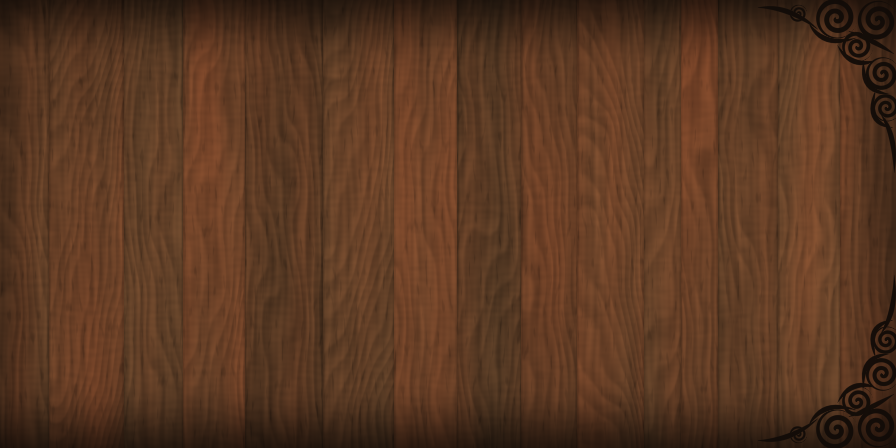
A Shadertoy shader for this texture:

```glsl
#define WOOD vec3(0.405, 0.253, 0.154)
#define INK vec3(0.065, 0.042, 0.028)
#define RING_FREQ 38.0
#define RING_DEPTH 0.085
#define FIBRE_DEPTH 0.16
#define FLECK_DEPTH 0.13
#define SEAM_DEPTH 0.16
#define VIGNETTE_REACH 0.15
#define STROKE 0.0085
#define TAU 6.28319

// Plank layout: seams, brightness, and how strongly the rings arch
const float SEAM[14] = float[](0.109, 0.276, 0.409, 0.547, 0.721, 0.880, 1.021,
                               1.164, 1.289, 1.437, 1.520, 1.602, 1.737, 1.875);
const float TONE[15] = float[](0.98, 1.0, 0.95, 1.05, 0.88, 0.97, 1.08, 0.87,
                               0.96, 1.03, 0.96, 1.04, 0.94, 1.06, 0.95);
const float ARCH[15] = float[](0.5, -0.8, 0.1, -0.3, 0.2, -0.7, 0.1, -0.3,
                               0.15, 0.9, -0.6, 0.1, 0.0, -0.25, 0.2);

// Corner ornament, measured inward from the corner: (centre, radius) and curves
const vec3 SPIRAL[6] = vec3[](vec3(0.133, 0.041, 0.045), vec3(0.041, 0.046, 0.044),
    vec3(0.086, 0.104, 0.034), vec3(0.030, 0.165, 0.037),
    vec3(0.021, 0.240, 0.031), vec3(0.218, 0.030, 0.019));
const vec2 CURVE[21] = vec2[](
    vec2(0.308, 0.017), vec2(0.240, 0.012), vec2(0.175, 0.065),
    vec2(0.195, 0.050), vec2(0.165, 0.108), vec2(0.090, 0.085),
    vec2(0.130, 0.102), vec2(0.100, 0.155), vec2(0.045, 0.135),
    vec2(0.072, 0.135), vec2(0.080, 0.205), vec2(0.015, 0.210),
    vec2(0.045, 0.200), vec2(0.070, 0.275), vec2(0.008, 0.285),
    vec2(0.034, 0.255), vec2(0.000, 0.300), vec2(0.004, 0.385),
    vec2(0.105, 0.070), vec2(0.060, 0.085), vec2(0.005, 0.120));

vec2 gradient(vec2 cell) {
    float a = TAU * fract(sin(dot(cell, vec2(127.1, 311.7))) * 4375.85);
    return vec2(cos(a), sin(a));
}

float gradientNoise(vec2 p) {
    vec2 i = floor(p), f = p - i;
    vec2 w = f * f * f * (f * (f * 6.0 - 15.0) + 10.0);
    float a = dot(gradient(i), f);
    float b = dot(gradient(i + vec2(1, 0)), f - vec2(1, 0));
    float c = dot(gradient(i + vec2(0, 1)), f - vec2(0, 1));
    float d = dot(gradient(i + 1.0), f - 1.0);
    return mix(mix(a, b, w.x), mix(c, d, w.x), w.y);
}

float spiralDistance(vec2 p, float radius, float turn) {
    float pitch = radius / 2.1, r = length(p);
    float k = r / pitch - turn * atan(p.y, p.x) / TAU;
    return max((abs(k - round(k)) - 0.25) * pitch, r - radius);
}

// Quadratic curve, thick in the middle and pointed at both ends
float flourishDistance(vec2 p, vec2 a, vec2 b, vec2 c) {
    float d = 1.0;
    vec2 from = a;
    for (int i = 1; i <= 12; i++) {
        float t = float(i) / 12.0;
        vec2 to = mix(mix(a, b, t), mix(b, c, t), t), run = to - from;
        float h = clamp(dot(p - from, run) / dot(run, run), 0.0, 1.0);
        float s = t + (h - 1.0) / 12.0;
        d = min(d, length(p - from - run * h) - STROKE * 2.6 * s * (1.0 - s));
        from = to;
    }
    return d;
}

float ornamentDistance(vec2 p) {
    float d = 1.0;
    if (p.x > 0.34 || p.y > 0.42) return d;
    for (int i = 0; i < 6; i++) {
        float turn = i % 2 == 0 ? 1.0 : -1.0;
        d = min(d, spiralDistance(p - SPIRAL[i].xy, SPIRAL[i].z, turn));
    }
    for (int i = 0; i < 7; i++)
        d = min(d, flourishDistance(p, CURVE[3 * i], CURVE[3 * i + 1], CURVE[3 * i + 2]));
    return d;
}

vec3 wood(vec2 p) {
    // Find the plank and its nearest seam
    int id = 0;
    float left = 0.0, seam = 1.0;
    for (int i = 0; i < 14; i++) {
        if (p.x > SEAM[i]) { id = i + 1; left = SEAM[i]; }
        seam = min(seam, abs(p.x - SEAM[i]));
    }
    float dx = p.x - left, arch = ARCH[id];
    vec2 q = p + vec2(0.0, float(id) * 7.3);

    // Growth rings, straight or arched
    float warp = gradientNoise(q * vec2(7.0, 2.2)) + 0.4 * gradientNoise(q * vec2(16.0, 6.0));
    float phase = RING_FREQ * dx * mix(1.0, 7.0 * dx + 0.15, abs(arch))
                + 13.0 * arch * p.y + 3.2 * warp;
    float saw = fract(phase);
    float ring = smoothstep(0.0, 0.75, saw) * (1.0 - smoothstep(0.75, 1.0, saw)) - 0.45;
    ring *= 1.0 - smoothstep(0.35, 0.9, fwidth(phase));

    // Fibres, cross ripple and scattered pores
    vec2 bent = q + vec2(0.015 * warp, 0.0);
    float fibre = gradientNoise(bent * vec2(105.0, 5.0)) + 0.7 * gradientNoise(bent * vec2(48.0, 2.0));
    float ripple = gradientNoise(q * vec2(22.0, 95.0));
    float band = gradientNoise(bent * vec2(13.0, 1.3));
    float fleck = smoothstep(0.22, 0.55, gradientNoise(q * vec2(115.0, 22.0)));
    float knot = smoothstep(0.42, 0.7, gradientNoise(q * vec2(9.0, 17.0)));

    float light = TONE[id] + RING_DEPTH * 1.6 * ring + FIBRE_DEPTH * fibre
                + 0.07 * ripple + 0.17 * band - FLECK_DEPTH * fleck - 0.15 * knot;
    light -= SEAM_DEPTH * (1.0 - smoothstep(0.0, 0.006, seam));
    float warmth = 0.035 * sin(float(id) * 2.4) + 0.08 * band;
    return WOOD * light * vec3(1.0 + 0.4 * warmth, 1.0 - warmth, 1.0 - 1.4 * warmth);
}

void mainImage(out vec4 fragColor, in vec2 fragCoord) {
    vec2 p = fragCoord / iResolution.y;
    float width = iResolution.x / iResolution.y, pixel = 1.0 / iResolution.y;
    vec3 color = wood(p);

    // Darkened borders, strongest at top and bottom
    vec2 rim = vec2(min(p.x, width - p.x), min(p.y, 1.0 - p.y));
    color *= mix(0.32, 1.0, pow(smoothstep(-0.03, VIGNETTE_REACH, rim.y), 0.8));
    color *= mix(0.72, 1.0, smoothstep(0.0, 0.11, rim.x));
    color *= mix(0.93, 1.02, smoothstep(0.05, 0.45, rim.y));

    // Ornament in both right-hand corners
    float d = ornamentDistance(vec2(width - p.x, rim.y));
    color = mix(color, INK, 0.94 * (1.0 - smoothstep(-0.6 * pixel, 0.8 * pixel, d)));
    fragColor = vec4(color, 1.0);
}
```
